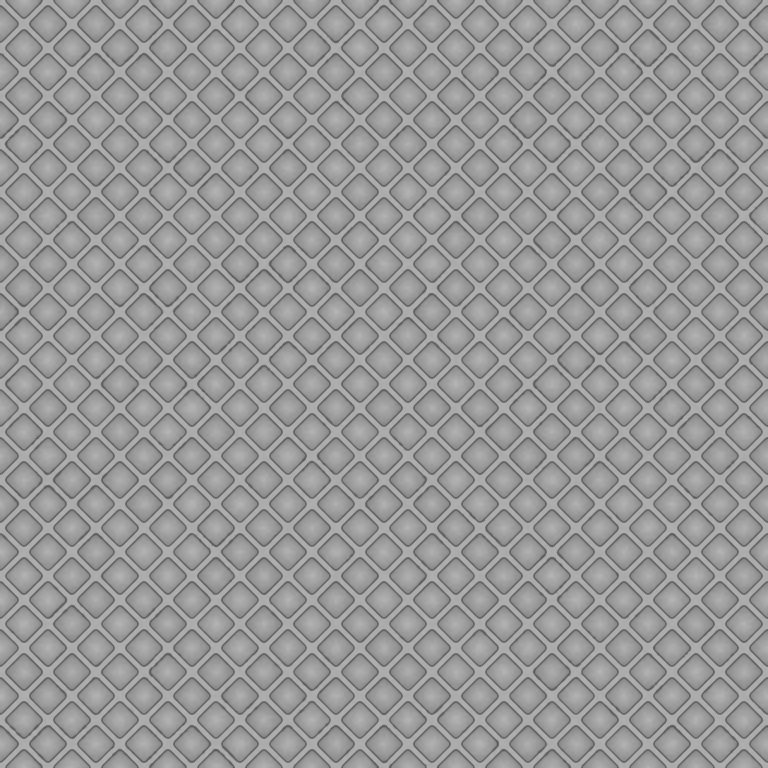
Reproduce this pattern procedurally as a three.js fragment shader.

```glsl
varying vec2 vUv;

const float REPEATS = 16.0;        // diamonds across and down
const float HALF_OPENING = 0.43;   // half side of an opening, in lattice units
const float CORNER = 0.14;         // corner radius of an opening
const float GROOVE = 0.045;        // width of the dark outline
const float SHADOW_REACH = 0.07;   // soft shade inside the outline
const float WEAR_REACH = 0.07;     // spread of smudges around the outline
const float WEAR_AMOUNT = 0.75;
const float CELL_VARIATION = 0.02;
const float GRAIN = 0.025;
const vec3 CENTER_COLOR = vec3(0.695);
const vec3 RIM_COLOR = vec3(0.535);
const vec3 WIRE_COLOR = vec3(0.675);
const vec3 GROOVE_COLOR = vec3(0.39);
const vec3 SMUDGE_COLOR = vec3(0.36);

float hash(vec2 p) {
  vec3 q = fract(vec3(p.xyx) * 0.1031);
  q += dot(q, q.yzx + 33.33);
  return fract((q.x + q.y) * q.z);
}

// Value noise that wraps after a whole number of steps
float wrapNoise(vec2 uv, float period) {
  vec2 p = uv * period;
  vec2 i = floor(p);
  vec2 f = fract(p);
  f = f * f * (3.0 - 2.0 * f);
  vec2 lo = mod(i, period);
  vec2 hi = mod(i + 1.0, period);
  return mix(mix(hash(lo), hash(vec2(hi.x, lo.y)), f.x),
             mix(hash(vec2(lo.x, hi.y)), hash(hi), f.x), f.y);
}

float roundedSquare(vec2 p, float halfSide, float radius) {
  vec2 q = abs(p) - halfSide + radius;
  return length(max(q, 0.0)) + min(max(q.x, q.y), 0.0) - radius;
}

void main() {
  // Diagonal lattice: both axes turned by 45 degrees
  vec2 grid = vUv * REPEATS;
  vec2 lattice = vec2(grid.x + grid.y, grid.x - grid.y);
  vec2 cell = mod(floor(lattice), REPEATS);
  vec2 local = fract(lattice) - 0.5;
  float blur = 0.5 * length(fwidth(grid));
  float edge = roundedSquare(local, HALF_OPENING, CORNER);

  // Domed fill, lightest in the middle
  vec3 fill = mix(CENTER_COLOR, RIM_COLOR, clamp(length(local) / 0.55, 0.0, 1.0));
  fill += CELL_VARIATION * (hash(cell + 7.0) - 0.5);
  float shade = smoothstep(-SHADOW_REACH - GROOVE, 0.0, edge);
  float upper = clamp(local.x - local.y, 0.0, 1.0);
  fill *= 1.0 - shade * (0.08 + 0.14 * upper);

  // Wire mesh and its dark outline
  vec3 color = mix(fill, WIRE_COLOR, smoothstep(-blur, blur, edge));
  float outline = abs(edge + 0.5 * GROOVE) - 0.5 * GROOVE;
  float groove = 1.0 - smoothstep(-blur, blur, outline);
  float fade = mix(0.75, 1.0, wrapNoise(vUv, 64.0));
  color = mix(color, GROOVE_COLOR, groove * fade);

  // Ragged smudges along some outlines
  float patches = smoothstep(0.62, 0.85, wrapNoise(vUv, 40.0));
  float ragged = smoothstep(0.4, 0.7, wrapNoise(vUv, 230.0));
  float nearEdge = 1.0 - smoothstep(0.0, WEAR_REACH, abs(edge + 0.5 * GROOVE));
  color = mix(color, SMUDGE_COLOR, WEAR_AMOUNT * patches * ragged * nearEdge);

  // Fine grain
  color += GRAIN * (wrapNoise(vUv, 256.0) - 0.5);
  gl_FragColor = vec4(color, 1.0);
}
```
